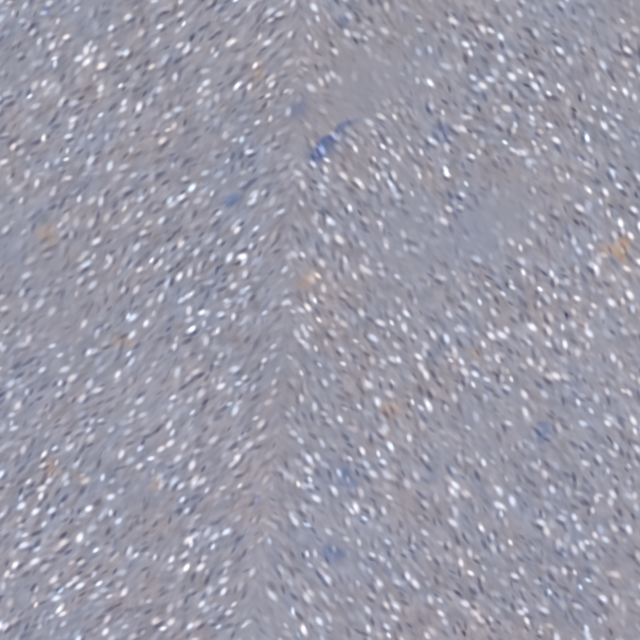
Reproduce this texture procedurally as a three.js fragment shader.

```glsl
// Worn grey-violet asphalt: fine glinting grains slanting away from a faint vertical seam.
#define BASE_COLOR vec3(0.600, 0.597, 0.648)
#define GRAIN_CELL 0.0142
#define GRAIN_LENGTH 0.50
#define GRAIN_WIDTH 0.285
#define GLINT 0.38
#define SHADOW 0.15
#define STREAK 0.12
#define LEFT_ANGLE 0.82
#define RIGHT_ANGLE -0.92
#define STAIN_COUNT 9

varying vec2 vUv;

float hash(vec2 p) {
  vec3 q = fract(vec3(p.xyx) * 0.1031);
  q += dot(q, q.yzx + 33.33);
  return fract((q.x + q.y) * q.z);
}

vec2 hash2(vec2 p) {
  return vec2(hash(p + 17.3), hash(p + 71.9));
}

float noise(vec2 p) {
  vec2 i = floor(p), f = fract(p);
  f = f * f * (3.0 - 2.0 * f);
  return mix(mix(hash(i), hash(i + vec2(1.0, 0.0)), f.x),
             mix(hash(i + vec2(0.0, 1.0)), hash(i + 1.0), f.x), f.y);
}

float fbm(vec2 p) {
  return 0.55 * noise(p) + 0.3 * noise(p * 2.1 + 9.2) + 0.15 * noise(p * 4.3 + 31.7);
}

vec2 rotate(vec2 p, float a) {
  float c = cos(a), s = sin(a);
  return vec2(c * p.x + s * p.y, c * p.y - s * p.x);
}

// Soft oval blob, 1 at its centre
float blob(vec2 p, vec2 radius) {
  float r = length(p / radius);
  return exp(-r * r * r);
}

// Signed colour offset of slanted glints, their shadows and fine streaks
vec3 grains(vec2 uv, float angle, float seed) {
  vec2 p = rotate(uv, angle) / GRAIN_CELL + seed;
  vec2 cell = floor(p);
  vec3 sum = vec3(0.0);
  for (int j = -1; j <= 1; j++) {
    for (int i = -1; i <= 1; i++) {
      vec2 id = cell + vec2(float(i), float(j));
      vec2 jitter = hash2(id);
      float turn = (hash(id + 5.1) - 0.5) * 0.9;
      float size = 0.7 + 0.55 * hash(id + 43.7);
      vec2 d = rotate(p - id - 0.1 - 0.8 * jitter, turn);
      vec2 radius = vec2(GRAIN_LENGTH, GRAIN_WIDTH) * size;
      float glint = GLINT * pow(hash(id + 23.9), 3.8);
      float shade = SHADOW * pow(hash(id + 57.7), 2.0);
      vec3 tint = mix(vec3(0.86, 1.0, 1.10), vec3(1.09, 1.0, 0.89), hash(id + 91.3));
      sum += glint * tint * blob(d, radius);
      sum -= shade * vec3(1.05, 1.05, 0.85) * blob(d - vec2(0.1, -0.5), radius * vec2(1.1, 0.8));
    }
  }
  float streak = noise(p * vec2(0.85, 2.1)) + 0.6 * noise(p * vec2(1.5, 3.2) + 40.0) - 0.8;
  float hue = noise(p * vec2(0.5, 0.9) + 80.0) - 0.5;
  return sum + STREAK * streak * 0.75 + hue * vec3(0.028, 0.0, -0.028);
}

// Worn areas where the grains are rubbed smooth
float wear(vec2 uv) {
  vec2 warped = uv + 0.09 * (vec2(fbm(uv * 13.0), fbm(uv * 13.0 + 50.0)) - 0.5);
  float worn = blob(rotate(warped - vec2(0.57, 0.88), 0.75), vec2(0.13, 0.06));
  worn += blob(rotate(warped - vec2(0.77, 0.66), 0.65), vec2(0.12, 0.055));
  worn += 0.7 * blob(warped - vec2(0.63, 0.64), vec2(0.05, 0.07));
  worn += 0.5 * smoothstep(0.56, 0.76, fbm(uv * 9.0 + 3.0));
  return clamp(worn, 0.0, 1.0);
}

// Small scattered blue and rusty stains, with one larger of each
vec3 stains(vec2 uv) {
  vec3 blue = vec3(-0.12, -0.085, -0.015), rust = vec3(0.075, 0.015, -0.055);
  vec2 p = uv + 0.025 * (vec2(noise(uv * 45.0), noise(uv * 45.0 + 20.0)) - 0.5);
  vec3 sum = 1.6 * blue * blob(rotate(p - vec2(0.505, 0.768), 0.4), vec2(0.027, 0.017));
  sum += blue * blob(rotate(p - vec2(0.538, 0.793), 0.5), vec2(0.026, 0.009));
  sum += 1.2 * rust * blob(p - vec2(0.965, 0.61), vec2(0.026, 0.018));
  for (int k = 0; k < STAIN_COUNT; k++) {
    vec2 id = vec2(float(k) * 3.7, 12.0);
    float radius = 0.008 + 0.008 * hash(id + 2.0);
    sum += 0.75 * blue * blob(p - hash2(id), vec2(radius));
    sum += 0.65 * rust * blob(p - hash2(id + 140.0), vec2(radius * 1.3));
  }
  return sum;
}

void main() {
  // The seam bends gently and splits the two grain directions
  float seam = 0.465 - 0.075 * pow(1.0 - vUv.y, 2.0) + 0.012 * (noise(vec2(vUv.y * 9.0, 4.0)) - 0.5);
  float side = vUv.x - seam;
  vec2 bent = vUv + 0.012 * (vec2(noise(vUv * 7.0), noise(vUv * 7.0 + 30.0)) - 0.5);
  vec3 detail = mix(grains(bent, LEFT_ANGLE, 150.0), grains(bent, RIGHT_ANGLE, 310.0),
                    smoothstep(-0.012, 0.012, side));
  float contrast = (1.0 - 0.82 * wear(vUv)) * (1.0 - 0.4 * exp(-pow(side / 0.028, 2.0)));
  contrast *= 0.8 + 0.45 * fbm(vUv * 6.0 + 11.0);

  // Broad drifts of brightness and of cool to warm hue
  float drift = fbm(vUv * 5.0 + 60.0) - 0.5;
  float warmth = fbm(vUv * 8.0 + 25.0) - 0.5;
  vec3 color = BASE_COLOR + 0.04 * drift + warmth * vec3(0.05, 0.008, -0.035);
  color += vec3(0.014, 0.008, 0.010) * (0.5 - vUv.y);
  color += detail * contrast + stains(vUv);
  gl_FragColor = vec4(clamp(color, 0.0, 1.0), 1.0);
}
```
